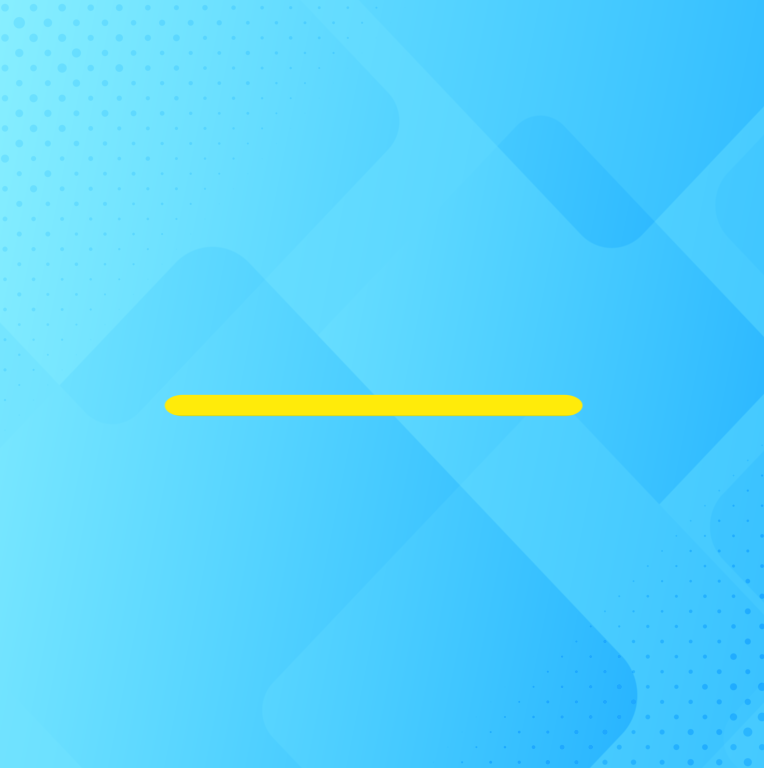
Write a WebGL 2 fragment shader that draws this background.

```glsl
#version 300 es
precision highp float;
uniform vec2 u_resolution;
out vec4 outColor;

float hash(vec2 p) {
    return fract(sin(dot(p, vec2(127.1, 311.7))) * 43758.5453);
}

// Coverage of a rounded box given by its low and high corners
float tile(vec2 q, vec2 low, vec2 high, float radius) {
    vec2 d = abs(q - 0.5 * (low + high)) - 0.5 * (high - low) + radius;
    float dist = length(max(d, 0.0)) + min(max(d.x, d.y), 0.0) - radius;
    float soft = 1.4 / u_resolution.y;
    return 1.0 - smoothstep(-soft, soft, dist);
}

// Staggered dots that shrink away from two opposite corners
float halftone(vec2 p) {
    vec2 pitch = vec2(0.0372, 0.0393);
    float soft = 0.8 / u_resolution.y;
    float dots = 0.0;
    for (int i = 0; i < 2; i++) {
        vec2 g = (p - vec2(0.0065, 0.0100)) / pitch + 0.5 * float(i);
        vec2 id = floor(g + 0.5);
        vec2 center = p - (g - id) * pitch;
        float upper = 1.0 - (center.x + 0.93 * center.y) / 0.53;
        float lower = (center.x + center.y - 1.56) / 0.44;
        float size = max(0.0065 * upper, 0.0052 * lower);
        float chance = hash(id + 17.0 * float(i));
        float radius = size * (0.65 + 0.55 * chance * chance) + 0.0009;
        float show = smoothstep(-0.0002, 0.0004, size);
        dots = max(dots, show * (1.0 - smoothstep(radius - soft, radius + soft, length(p - center))));
    }
    return dots;
}

// Light cyan to deep sky blue, indexed by tone
vec3 skyColor(float tone) {
    float t = clamp((tone - 0.12) / 0.40, 0.0, 1.1);
    return vec3(max(tone, 0.12), 0.66 + 0.27 * pow(t, 0.75), 1.0);
}

void main() {
    vec2 p = gl_FragCoord.xy / u_resolution.y;
    p.y = 1.0 - p.y;

    // Diagonal axes: falling and rising edges become axis aligned
    float y = p.y / 1.055;
    vec2 q = vec2(p.x + y, p.x - y);
    float sweep = p.x + 0.2 * p.y;

    float upperLeft = tile(q, vec2(-1.0, -0.398), vec2(0.690, 0.391), 0.070);
    float upperRight = tile(q, vec2(-1.0, 0.467), vec2(1.126, 2.0), 0.080);
    float middle = tile(q, vec2(0.828, -0.30), vec2(1.481, 0.579), 0.062);
    float lower = tile(q, vec2(1.198, -0.555), vec2(1.862, 0.236), 0.068);
    float left = tile(q, vec2(0.553, -0.841), vec2(1.716, 0.0), 0.096);
    float rightTop = tile(q, vec2(1.161, 0.655), vec2(3.0, 2.0), 0.080);
    float rightLow = tile(q, vec2(1.551, 0.251), vec2(3.0, 2.0), 0.080);
    float corner = tile(q, vec2(1.836, 0.013), vec2(3.0, 2.0), 0.060);

    // Every panel carries its own light-to-dark sweep
    float tone = 0.475 - 0.185 * sweep;
    tone = mix(tone, 0.53 - 0.36 * sweep, upperLeft);
    tone = mix(tone, 0.50 - 0.29 * sweep, upperRight);
    tone = mix(tone, 0.59 - 0.375 * sweep, middle);
    tone = mix(tone, 0.52 - 0.25 * sweep, lower);
    tone = mix(tone, 0.51 - 0.375 * sweep, left);

    // Overlaps and faint panels at the right
    tone -= 0.065 * upperRight * middle;
    tone -= 0.020 * upperLeft * left;
    tone += 0.030 * lower * left;
    tone -= 0.025 * rightTop * (1.0 - middle);
    tone -= 0.035 * rightLow * (1.0 - middle);
    tone += 0.015 * corner;

    // Dots
    tone -= halftone(p) * mix(0.085, 0.11, step(1.0, p.x + p.y));
    vec3 color = skyColor(tone);

    // Yellow bar with elliptical ends
    vec2 bar = p - vec2(0.4865, 0.528);
    float endX = max(abs(bar.x) - 0.248, 0.0) * 0.58;
    float dist = length(vec2(endX, bar.y)) - 0.0139;
    float soft = 0.7 / u_resolution.y;
    vec3 yellow = mix(vec3(1.0, 0.92, 0.04), vec3(0.72, 0.80, 0.20), smoothstep(0.0122, 0.0139, bar.y));
    color = mix(color, yellow, 1.0 - smoothstep(-soft, soft, dist));

    outColor = vec4(color, 1.0);
}
```
